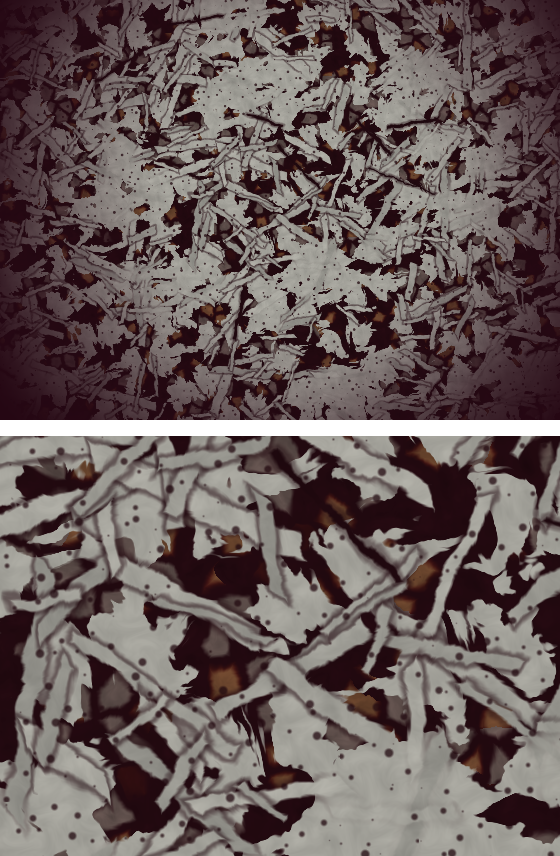
Top, the full canvas; bottom, a detail of the centre.
Write a WebGL 1 fragment shader that draws this texture.

```glsl
precision highp float;
uniform vec2 u_resolution;

// Colours
const vec3 FELDSPAR = vec3(0.64, 0.635, 0.605);
const vec3 PYROXENE = vec3(0.36, 0.30, 0.285);
const vec3 AMBER = vec3(0.40, 0.26, 0.17);
const vec3 RUST = vec3(0.24, 0.07, 0.06);
const vec3 OPAQUE = vec3(0.13, 0.035, 0.06);
const vec3 SHADOW = vec3(0.145, 0.028, 0.075);

// Sizes, as fractions of the canvas height
const float EDGE = 0.003;
const float RIM = 0.005;
const float ROUGHNESS = 0.005;
const float GRAIN_SIZE = 0.032;
const float SPECK_SIZE = 0.021;

// Arrangement
const float DARK_LEVEL = -0.06;
const float CLEAR_BIAS = 0.55;
const float TILT = 0.45;
const float TILT_SPREAD = 2.6;
const vec2 LAMP_CENTRE = vec2(0.70, 0.55);
const float LAMP_INNER = 0.28;
const float LAMP_OUTER = 0.88;

vec2 hash2(vec2 p) {
  vec2 k = vec2(dot(p, vec2(127.1, 311.7)), dot(p, vec2(269.5, 183.3)));
  return fract(sin(k) * 43758.55);
}

mat2 rotation(float a) {
  float c = cos(a), s = sin(a);
  return mat2(c, -s, s, c);
}

// Layered, self-warped sines, roughly -1 to 1
float waves(vec2 p) {
  float sum = 0.0, amp = 0.5;
  mat2 turn = rotation(1.1);
  for (int i = 0; i < 5; i++) {
    p = turn * p * 1.7 + 2.3;
    p += 0.6 * sin(p.yx);
    sum += amp * sin(p.x) * sin(p.y);
    amp *= 0.6;
  }
  return sum;
}

// Cellular noise: nearest distance, second distance, cell value
vec3 cellular(vec2 p) {
  vec3 near = vec3(9.0, 9.0, 0.0);
  for (int j = -1; j <= 1; j++) {
    for (int i = -1; i <= 1; i++) {
      vec2 id = floor(p) + vec2(float(i), float(j));
      float d = length(id + hash2(id) - p);
      if (d < near.x) near = vec3(d, near.x, hash2(id + 17.0).x);
      else near.y = min(near.y, d);
    }
  }
  return near;
}

// Paints randomly turned, skewed bars with a dark rim
void paintLaths(inout vec3 col, vec2 p, float cell, float slim, float chance,
                vec3 body, float rimStrength, float seed) {
  vec2 g = p / cell;
  for (int j = -1; j <= 1; j++) {
    for (int i = -1; i <= 1; i++) {
      vec2 id = floor(g) + vec2(float(i), float(j));
      vec2 centre = id + hash2(id + seed);
      vec2 shape = hash2(id + seed + 31.7);
      vec2 look = hash2(id + seed + 57.3);
      float angle = TILT + TILT_SPREAD * (fract(look.x * 7.0 + shape.y) - 0.5);
      vec2 q = rotation(angle) * (g - centre);
      q.x += q.y * (look.y - 0.5) * 2.0;
      vec2 halfSize = vec2(mix(0.4, 0.92, shape.x), slim * mix(0.5, 1.0, shape.y));
      vec2 b = abs(q) - halfSize;
      float d = cell * (length(max(b, 0.0)) + min(max(b.x, b.y), 0.0));
      float present = step(look.x, chance);
      col = mix(col, OPAQUE, present * rimStrength * (1.0 - smoothstep(0.0, RIM, d)));
      col = mix(col, body * mix(0.88, 1.04, look.y), present * (1.0 - smoothstep(-EDGE, 0.0, d)));
    }
  }
}

// Dark grains: opaque, rusty amber or grey-brown, with dark seams
vec3 darkMinerals(vec2 p) {
  vec3 c = cellular(p / GRAIN_SIZE);
  float kind = c.z + 0.5 * waves(p * 3.0 + 5.0);
  float core = smoothstep(0.08, 0.35, c.y - c.x);
  vec3 amber = mix(RUST, AMBER, smoothstep(0.2, 0.5, c.y - c.x));
  vec3 body = kind < 0.4 ? OPAQUE : (kind < 0.63 ? amber : PYROXENE);
  body *= 1.0 + 0.2 * waves(p * 70.0);
  return mix(OPAQUE, body, core);
}

void main() {
  vec2 p = gl_FragCoord.xy / u_resolution.y;
  vec2 rough = p + ROUGHNESS * vec2(waves(p * 45.0), waves(p.yx * 45.0 + 4.0));

  // Pale ground broken by dark grains, leaving some clear patches
  float clear = smoothstep(0.1, 0.4, waves(p * 7.0 + 1.7));
  float dark = waves(rough * 28.0) - DARK_LEVEL - CLEAR_BIAS * clear;
  vec3 col = mix(FELDSPAR, darkMinerals(rough), smoothstep(-0.04, 0.05, dark));

  // Pale laths, then thin opaque needles
  float rimStrength = mix(0.5, 0.04, clear);
  paintLaths(col, rough, 0.12, 0.10, 0.5, FELDSPAR, rimStrength, 3.0);
  paintLaths(col, rough, 0.085, 0.12, 0.5, FELDSPAR, rimStrength, 41.0);
  paintLaths(col, rough, 0.06, 0.13, 0.45, FELDSPAR, rimStrength, 83.0);
  paintLaths(col, rough, 0.10, 0.055, 0.13, OPAQUE, 0.4, 121.0);

  // Dusty specks and fine surface grain
  vec3 speck = cellular(p / SPECK_SIZE);
  float dotSize = 0.16 * speck.z;
  col = mix(col, OPAQUE, 0.75 * (1.0 - smoothstep(dotSize - 0.06, dotSize + 0.06, speck.x)));
  col *= 1.0 + 0.08 * waves(p * 75.0 + 9.0);

  // Uneven lamp falloff
  float radius = length(p - LAMP_CENTRE) + 0.03 * waves(p * 5.0);
  float lamp = 1.0 - smoothstep(LAMP_INNER, LAMP_OUTER, radius);
  gl_FragColor = vec4(mix(SHADOW, col, lamp), 1.0);
}
```
